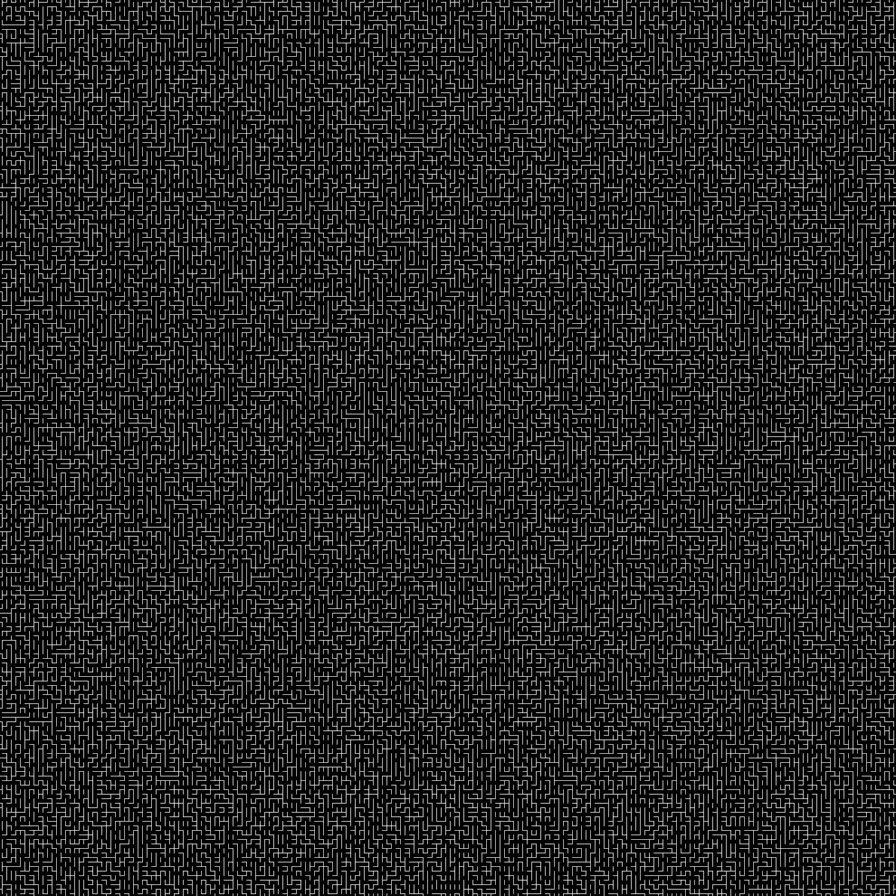
A Shadertoy shader for this pattern:

```glsl
#define CELLS 198.0        // maze posts across the canvas
#define WALL_WIDTH 0.145   // wall thickness, in cells
#define SOFTNESS 1.2       // width of the smoothing box, in pixels
#define VERTICAL_BIAS 0.67 // share of posts whose wall runs up or down
#define SEED 17u
#define BACKGROUND vec3(0.008)
#define WALL_COLOR vec3(1.0)

const int UP = 0, DOWN = 1, RIGHT = 2;

// Integer hash of a grid post, 0 to 1
float hash(ivec2 post) {
    uvec2 q = uvec2(post + 1024);
    uint h = q.x * 1664525u ^ (q.y + SEED) * 22695477u;
    h = (h ^ (h >> 16)) * 2146121005u;
    h = (h ^ (h >> 15)) * 2221713035u;
    return float((h ^ (h >> 16)) >> 8) / 16777216.0;
}

// Each post throws one wall in a random direction
int wallDirection(ivec2 post) {
    float h = hash(post);
    if (h > VERTICAL_BIAS) return RIGHT;
    return h < 0.5 * VERTICAL_BIAS ? UP : DOWN;
}

// Share of a box around p that lies inside a rectangle
float boxCoverage(vec2 p, vec2 lower, vec2 upper, float radius) {
    vec2 overlap = max(min(p + radius, upper) - max(p - radius, lower), 0.0);
    return overlap.x * overlap.y / (4.0 * radius * radius);
}

void mainImage(out vec4 fragColor, in vec2 fragCoord) {
    float cellsPerPixel = CELLS / iResolution.y;
    vec2 grid = fragCoord * cellsPerPixel;
    ivec2 post = ivec2(floor(grid));
    vec2 p = fract(grid) - 0.5;

    // Walls that meet at this post, its own and those of its neighbours
    int own = wallDirection(post);
    bool up = own == UP || wallDirection(post + ivec2(0, 1)) == DOWN;
    bool down = own == DOWN || wallDirection(post - ivec2(0, 1)) == UP;
    bool right = own == RIGHT;
    bool left = wallDirection(post - ivec2(1, 0)) == RIGHT;

    // Exact filtered union of the vertical and horizontal bars
    float h = 0.5 * WALL_WIDTH;
    float radius = min(0.5 * SOFTNESS * cellsPerPixel, 0.45);
    float vertical = boxCoverage(p, vec2(-h, down ? -1.0 : -h), vec2(h, up ? 1.0 : h), radius);
    float horizontal = boxCoverage(p, vec2(left ? -1.0 : -h, -h), vec2(right ? 1.0 : h, h), radius);
    float shared = boxCoverage(p, vec2(-h), vec2(h), radius);

    float coverage = clamp(vertical + horizontal - shared, 0.0, 1.0);
    fragColor = vec4(mix(BACKGROUND, WALL_COLOR, coverage), 1.0);
}
```
